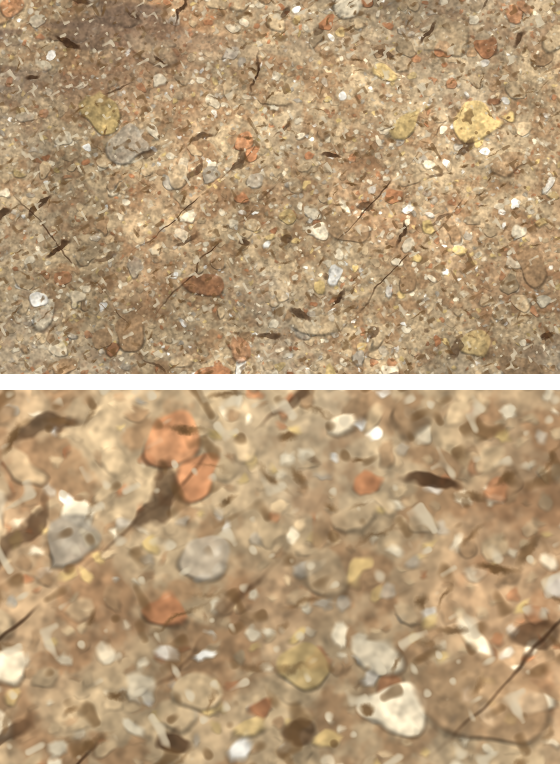
Top: the whole. Bottom: its middle third, enlarged.
Write a WebGL 1 fragment shader that draws this texture.

```glsl
precision highp float;
uniform vec2 u_resolution;

const vec3 TAN = vec3(0.68, 0.59, 0.46);
const vec3 SAND = vec3(0.77, 0.67, 0.52);
const vec3 BROWN = vec3(0.62, 0.50, 0.37);
const vec3 CREAM = vec3(0.88, 0.82, 0.70);
const vec3 UMBER = vec3(0.42, 0.31, 0.19);
const vec3 SLATE = vec3(0.46, 0.38, 0.32);
const vec3 RUST = vec3(0.66, 0.46, 0.32);
const vec3 OCHRE = vec3(0.80, 0.69, 0.46);
const vec3 GREY = vec3(0.69, 0.64, 0.56);
const vec3 CHALK = vec3(0.95, 0.93, 0.88);
const vec3 GAP = vec3(0.25, 0.17, 0.11);
const float EDGE = 0.0024;        // softness of outlines
const float GRIT = 0.46;          // contrast of the finest grain
const float RIM = 0.30;           // shade under the larger stones
const float BROAD = 0.55;         // contrast of wide light and dark areas
const float CRACK_WIDTH = 0.0012;
const float CRACK_TILT = 0.87;    // main crack direction, radians

float hash(vec2 p) {
  return fract(sin(dot(p, vec2(127.1, 311.7))) * 43758.5453);
}

float noise(vec2 p) {
  vec2 i = floor(p), f = fract(p);
  f = f * f * (3.0 - 2.0 * f);
  return mix(mix(hash(i), hash(i + vec2(1, 0)), f.x),
             mix(hash(i + vec2(0, 1)), hash(i + vec2(1, 1)), f.x), f.y);
}

float fbm(vec2 p) {
  float sum = 0.0, amp = 0.53;
  for (int i = 0; i < 4; i++) {
    sum += amp * noise(p);
    p = mat2(1.6, 1.2, -1.2, 1.6) * p + 7.3;
    amp *= 0.5;
  }
  return sum;
}

vec2 turn(vec2 p, float a) {
  float c = cos(a), s = sin(a);
  return vec2(c * p.x + s * p.y, c * p.y - s * p.x);
}

vec3 stoneColour(float h) {
  if (h < 0.17) return TAN;
  if (h < 0.35) return BROWN;
  if (h < 0.53) return SAND;
  if (h < 0.67) return CREAM;
  if (h < 0.76) return RUST;
  if (h < 0.85) return OCHRE;
  if (h < 0.95) return GREY;
  return CHALK;
}

// Earthy ground: broad stains and lumps
vec3 ground(vec2 p) {
  float stain = fbm(p * 4.0);
  float lumps = fbm(turn(p, 0.6) * 30.0 + 11.0);
  vec3 col = mix(BROWN, TAN, smoothstep(0.32, 0.52, lumps));
  col = mix(col, SAND, smoothstep(0.52, 0.70, lumps));
  col = mix(col, RUST, 0.3 * smoothstep(0.52, 0.72, stain));
  return mix(col, GREY, 0.4 * smoothstep(0.48, 0.28, stain) * (1.0 - 0.5 * p.y));
}

// One size class of rounded to angular stones
vec3 stones(vec3 col, vec2 p, float cells, float density, float seed) {
  vec2 g = turn(p, seed) * cells, id = floor(g);
  vec2 warp = vec2(noise(g * 2.6 + seed), noise(g * 2.6 + seed + 37.0)) - 0.5;
  float mottle = fbm(p * 32.0 + seed) - 0.5;
  float blur = EDGE * cells, shade = RIM * min(1.0, 14.0 / cells);
  for (int j = -1; j <= 1; j++) for (int i = -1; i <= 1; i++) {
    vec2 c = id + vec2(i, j), k = c + seed;
    if (hash(k) > density) continue;
    float form = hash(k + 3.7), size = hash(k + 9.2);
    vec2 q = g + 0.28 * warp - c - 0.15 - 0.7 * vec2(hash(k + 1.3), hash(k + 5.9));
    q = turn(q, -seed);
    vec2 e = turn(q, 2.6 * (hash(k + 7.1) - 0.5) + 0.2);
    vec2 radius = mix(0.18, 0.48, size) * vec2(1.0, mix(0.5, 0.92, form));
    e = abs(e / radius);
    float boxy = max(e.x + 0.4 * e.y, e.y + 0.4 * e.x);
    float d = (mix(length(e), boxy, hash(k + 4.4)) - 1.0) * radius.y;
    float body = 1.0 - smoothstep(-blur, blur, d);
    float rim = 1.0 - smoothstep(0.0, 0.03 + blur, abs(d));
    float under = smoothstep(0.3, -0.6, q.y / radius.y + 0.6 * warp.x);
    vec3 tint = stoneColour(hash(k + 2.8)) * (1.0 + 0.4 * mottle);
    tint *= 0.9 + 0.2 * hash(k + 6.6);
    col = mix(col, tint, body * mix(0.6, 1.0, hash(k + 8.6)));
    col *= 1.0 - shade * rim * under;
  }
  return col;
}

// Short ragged hollows between the stones
float hollows(vec2 p, float cells, float density, float seed) {
  vec2 g = turn(p, 0.4) * cells, id = floor(g);
  float ragged = fbm(g * 3.0 + seed) - 0.5, dark = 0.0;
  for (int j = -1; j <= 1; j++) for (int i = -1; i <= 1; i++) {
    vec2 c = id + vec2(i, j), k = c + seed;
    if (hash(k) > density) continue;
    vec2 q = g - c - 0.2 - 0.6 * vec2(hash(k + 1.7), hash(k + 3.3));
    q = turn(q, 2.2 * (hash(k + 6.1) - 0.55));
    q.y += 0.3 * ragged;
    vec2 radius = vec2(mix(0.12, 0.42, hash(k + 2.2)), mix(0.03, 0.11, hash(k + 4.9)));
    float d = (length(q / radius) - 1.0) * radius.y;
    float blur = EDGE * cells;
    dark = max(dark, (1.0 - smoothstep(-blur, blur, d)) * mix(0.4, 0.9, hash(k + 8.3)));
  }
  return dark;
}

// Long thin broken cracks in two crossing directions
float cracks(vec2 p) {
  float dark = 0.0, bend = 0.04 * (fbm(p * 12.0) - 0.5);
  for (int i = 0; i < 5; i++) {
    vec2 k = vec2(float(i), 4.0);
    float side = hash(k + 2.0) < 0.65 ? 1.0 : -1.0;
    vec2 centre = vec2(0.2 + 1.1 * hash(k), 0.2 + 0.65 * hash(k + 5.0));
    vec2 q = turn(p - centre, side * CRACK_TILT + 0.3 * (hash(k + 8.0) - 0.5));
    float reach = mix(0.12, 0.34, hash(k + 11.0));
    float ends = 1.0 - smoothstep(0.5 * reach, reach, abs(q.x));
    float line = 1.0 - smoothstep(0.0, CRACK_WIDTH + EDGE, abs(q.y + bend));
    dark = max(dark, line * ends * smoothstep(0.1, 0.8, noise(q * 24.0)));
  }
  return dark;
}

void main() {
  vec2 p = gl_FragCoord.xy / u_resolution.y;
  vec3 col = ground(p);
  col = stones(col, p, 62.0, 0.60, 13.0);
  col = stones(col, p, 32.0, 0.48, 29.0);
  col = stones(col, p, 16.0, 0.40, 51.0);
  col = stones(col, p, 7.0, 0.30, 83.0);
  col *= 1.03 + BROAD * (fbm(p * 5.0 + 3.0) - 0.5);

  // Dark slaty streaks near the top left
  float streak = fbm(vec2(p.x * 3.0, p.y * 13.0) + 5.0);
  float corner = smoothstep(0.55, 1.0, p.y - 0.25 * p.x);
  col = mix(col, SLATE, 0.85 * corner * smoothstep(0.42, 0.56, streak));

  col = mix(col, GAP, hollows(p, 9.0, 0.34, 17.0));
  col = mix(col, UMBER, hollows(p, 26.0, 0.36, 41.0));
  col = mix(col, GAP, 0.75 * cracks(p));

  // Fine grit, pits and pale specks
  vec2 s = turn(p, 0.5);
  float grit = 0.6 * noise(s * 105.0) + 0.4 * noise(s * 190.0 + 9.0) - 0.5;
  col *= 1.02 + GRIT * grit;
  col = mix(col, UMBER, 0.6 * smoothstep(0.76, 0.95, noise(s * 68.0 + 21.0)));
  col = mix(col, CREAM, 0.75 * smoothstep(0.78, 0.95, noise(s * 80.0 + 63.0)));
  gl_FragColor = vec4(clamp(col, 0.0, 1.0), 1.0);
}
```
